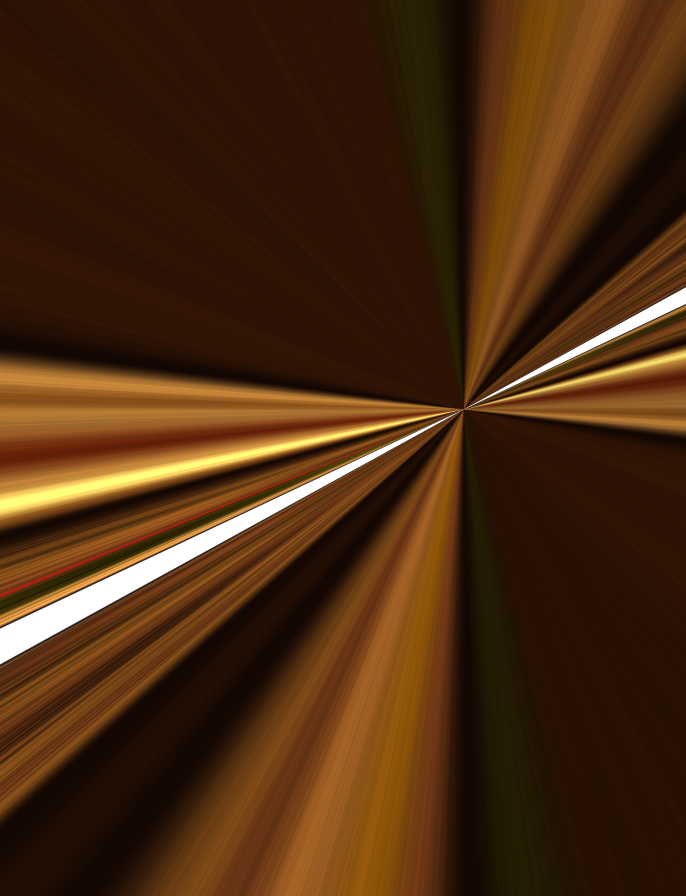
Write a WebGL 2 fragment shader that draws this background.

```glsl
#version 300 es
precision highp float;

uniform vec2 u_resolution;
out vec4 fragColor;

const vec2 FOCUS = vec2(0.676, 0.543);
const float SEAM = -45.0;

const vec3 ESPRESSO = vec3(0.17, 0.07, 0.015);
const vec3 SOOT = vec3(0.08, 0.03, 0.012);
const vec3 MAROON = vec3(0.38, 0.12, 0.03);
const vec3 UMBER = vec3(0.36, 0.18, 0.07);
const vec3 BRONZE = vec3(0.50, 0.29, 0.09);
const vec3 OCHRE = vec3(0.52, 0.31, 0.03);
const vec3 AMBER = vec3(0.60, 0.36, 0.13);
const vec3 HONEY = vec3(0.76, 0.51, 0.22);
const vec3 LEMON = vec3(1.00, 0.89, 0.43);
const vec3 OLIVE = vec3(0.23, 0.19, 0.02);
const vec3 NAVY = vec3(0.05, 0.05, 0.12);
const vec3 RED = vec3(0.82, 0.10, 0.05);

vec2 hashGradient(vec2 cell) {
  vec2 h = vec2(dot(cell, vec2(127.1, 311.7)), dot(cell, vec2(269.5, 183.3)));
  return 2.0 * fract(sin(h) * 43758.5) - 1.0;
}

float gradientNoise(vec2 p) {
  vec2 i = floor(p), f = fract(p);
  vec2 u = f * f * (3.0 - 2.0 * f);
  vec2 e = vec2(1.0, 0.0);
  float low = mix(dot(hashGradient(i), f), dot(hashGradient(i + e), f - e), u.x);
  float high = mix(dot(hashGradient(i + e.yx), f - e.yx),
                   dot(hashGradient(i + e.xx), f - e.xx), u.x);
  return mix(low, high, u.y);
}

float band(float a, float center, float width) {
  float d = (a - center) / width;
  return exp(-d * d);
}

// Blend to the next colour over a span of angles, softened by the pixel size
vec3 ramp(vec3 color, vec3 next, float from, float to, float a, float px) {
  return mix(color, next, smoothstep(from - px, to + px, a));
}

vec3 goldFan(vec3 c, float a, float px) {
  c = ramp(c, SOOT, -12.0, -8.0, a, px);
  c = ramp(c, HONEY, -7.8, -4.2, a, px);
  c = ramp(c, BRONZE, -4.0, -1.6, a, px);
  c = ramp(c, HONEY * 0.93, -1.4, 1.0, a, px);
  c = ramp(c, MAROON, 1.4, 5.8, a, px);
  c = ramp(c, HONEY, 6.3, 9.6, a, px);
  c = ramp(c, LEMON, 9.6, 11.6, a, px);
  c = ramp(c, BRONZE, 12.0, 13.8, a, px);
  return ramp(c, SOOT, 13.6, 15.3, a, px);
}

vec3 threadedFan(vec3 c, float a, float px) {
  c = ramp(c, BRONZE, 15.6, 19.6, a, px);
  c = ramp(c, UMBER, 19.8, 21.8, a, px);
  c = ramp(c, OLIVE, 22.0, 22.6, a, px);
  c = ramp(c, HONEY, 23.6, 24.5, a, px);
  c = ramp(c, UMBER, 28.9, 29.5, a, px);
  c = ramp(c, BRONZE * 0.88, 30.0, 32.5, a, px);
  c = ramp(c, UMBER, 33.0, 35.5, a, px);
  c = ramp(c, BRONZE, 36.0, 38.2, a, px);
  c = ramp(c, UMBER, 38.4, 39.6, a, px);
  return ramp(c, BRONZE, 39.6, 40.5, a, px);
}

vec3 bronzeFan(vec3 c, float a, float px) {
  c = ramp(c, SOOT, 40.5, 42.2, a, px);
  c = ramp(c, ESPRESSO * 0.8, 43.0, 47.0, a, px);
  c = ramp(c, SOOT, 48.0, 51.0, a, px);
  c = ramp(c, BRONZE, 52.5, 60.5, a, px);
  c = ramp(c, UMBER * 1.1, 61.0, 64.2, a, px);
  c = ramp(c, AMBER, 64.8, 71.0, a, px);
  c = ramp(c, OCHRE, 72.0, 79.0, a, px);
  c = ramp(c, UMBER * 1.15, 80.0, 84.5, a, px);
  c = ramp(c, SOOT, 84.5, 90.3, a, px);
  c = ramp(c, OLIVE * 0.65, 90.5, 96.0, a, px);
  return ramp(c, ESPRESSO, 97.0, 106.0, a, px);
}

// Layered streaks along the rays, faded where finer than a pixel
float streaks(float a, float logRadius, float px) {
  float sum = 0.0, frequency = 1.2;
  for (int i = 0; i < 4; i++) {
    float visible = 1.0 - smoothstep(0.4, 1.3, frequency * px);
    sum += visible * gradientNoise(vec2(a * frequency, logRadius * 0.7 + float(i) * 7.3));
    frequency *= 2.1;
  }
  return sum;
}

void main() {
  vec2 p = (gl_FragCoord.xy - FOCUS * u_resolution) / u_resolution.y;
  float radius = max(length(p), 0.0005);
  float rightSide = smoothstep(-0.01, 0.01, p.x);

  // Opposite rays share one angle, in degrees
  float a = mod(degrees(atan(p.y, p.x)) - SEAM, 180.0) + SEAM;
  float px = degrees(0.7 / (u_resolution.y * radius));
  a -= 2.5 * rightSide * band(a, 11.0, 8.0);

  // Broad fans of colour
  vec3 color = goldFan(ESPRESSO, a, px);
  color = threadedFan(color, a, px);
  color = bronzeFan(color, a, px);
  color *= 1.0 - 0.14 * rightSide * smoothstep(-8.0, 0.0, a);

  // Fine threads beside the beam, faint ones elsewhere
  float threads = smoothstep(14.0, 18.0, a) * (1.0 - smoothstep(37.0, 42.0, a));
  float grain = streaks(a, log(radius), px);
  color *= 1.0 + grain * mix(0.12, 0.65, threads);
  color *= 1.0 + 0.25 * gradientNoise(vec2(a * 0.22, 3.5));
  color = mix(color, RED, 0.85 * (1.0 - rightSide) * band(a, 21.9, 0.16));

  // White beam with a thin dark rim
  float beamEdge = abs(a - 27.05) - 1.75;
  color = mix(color, NAVY, 0.8 * (1.0 - smoothstep(0.1, 0.3 + px, beamEdge)));
  color = mix(color, vec3(1.0), 1.0 - smoothstep(-px, px, beamEdge));

  fragColor = vec4(clamp(color, 0.0, 1.0), 1.0);
}
```
